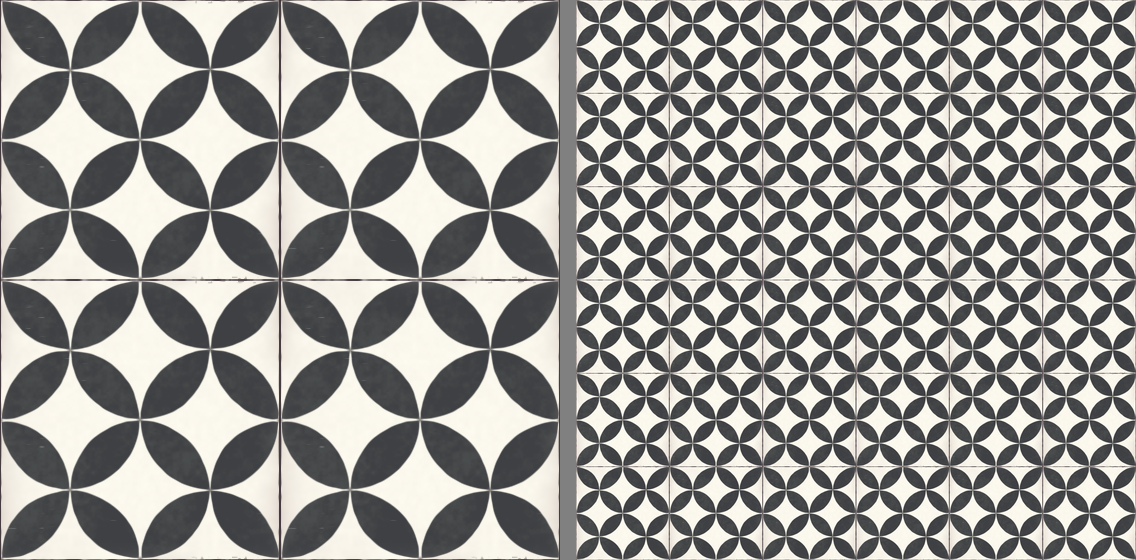
Left: one tile. Right: repeated 3 by 3.
Reproduce this pattern procedurally as a Shadertoy shader.

```glsl
// Worn cement tiles, two by two, with dark petals forming interlocking circles on cream.

float hash(vec2 p) {
    vec3 q = fract(p.xyx * vec3(0.1031, 0.1030, 0.0973));
    q += dot(q, q.yzx + 33.33);
    return fract((q.x + q.y) * q.z);
}

// Value noise with n lattice cells per tile; it wraps at the tile border.
float noise(vec2 uv, vec2 n) {
    vec2 i = floor(uv * n), f = fract(uv * n);
    f = f * f * (3.0 - 2.0 * f);
    float a = hash(mod(i, n));
    float b = hash(mod(i + vec2(1, 0), n));
    float c = hash(mod(i + vec2(0, 1), n));
    float d = hash(mod(i + vec2(1, 1), n));
    return mix(mix(a, b, f.x), mix(c, d, f.x), f.y);
}

float fbm(vec2 uv, float n) {
    float sum = 0.0, amp = 0.5;
    for (int k = 0; k < 4; k++) {
        sum += amp * noise(uv, vec2(n));
        n *= 2.0;
        amp *= 0.5;
    }
    return sum / 0.9375;
}

// 1 inside the half width, 0 outside, with a soft border.
float band(float dist, float halfWidth, float soft) {
    return 1.0 - smoothstep(halfWidth - soft, halfWidth + soft, dist);
}

void mainImage(out vec4 fragColor, in vec2 fragCoord) {
    vec2 uv = fract(2.0 * fragCoord / iResolution.xy);
    float pixel = 2.0 / iResolution.y;
    vec2 edge = 0.5 - abs(uv - 0.5);
    float border = min(edge.x, edge.y);

    float cloud = fbm(uv, 5.0);
    float grain = fbm(uv, 48.0);
    float rough = noise(uv, vec2(40.0));

    // Four by four cells per tile, the petal diagonal alternating
    vec2 wobble = vec2(noise(uv, vec2(9.0)), noise(uv.yx, vec2(11.0))) - 0.5;
    vec2 grid = uv * 4.0 + 0.02 * wobble;
    vec2 cell = floor(grid), f = fract(grid);
    if (mod(cell.x + cell.y, 2.0) > 0.5) f.x = 1.0 - f.x;
    float lens = max(length(f - vec2(1, 0)), length(f - vec2(0, 1)));
    float radius = 0.99 - 0.02 * exp(-border * 70.0) + 0.008 * (rough - 0.5);
    float petal = band(lens, radius, max(4.0 * pixel, 0.012));

    // Cream ground, stained pinkish grey towards the tile border
    vec3 cream = vec3(0.985, 0.972, 0.932) + 0.025 * (grain - 0.5);
    float stain = exp(-border * 22.0) * smoothstep(0.25, 0.75, cloud);
    stain += 0.5 * exp(-length(edge) * 12.0);
    cream = mix(cream, vec3(0.86, 0.82, 0.79), min(stain * 0.75, 0.8));

    // Charcoal petals, mottled and paler near the border
    vec3 charcoal = mix(vec3(0.245, 0.25, 0.262), vec3(0.29, 0.30, 0.303),
                        smoothstep(0.35, 0.75, 0.6 * cloud + 0.4 * grain));
    charcoal = mix(charcoal, vec3(0.43, 0.42, 0.42), 0.6 * exp(-border * 60.0));
    float scratch = smoothstep(0.86, 0.98, noise(uv, vec2(20, 150)));
    scratch *= smoothstep(0.6, 0.8, noise(uv, vec2(7.0)));
    charcoal += 0.12 * scratch;

    vec3 color = mix(cream, charcoal, petal);

    // Smudged pigment where petal tips meet
    float tip = min(length(f), length(f - 1.0));
    float smudge = 1.0 - smoothstep(0.01, 0.065, tip);
    color = mix(color, vec3(0.40, 0.39, 0.38), 0.65 * smudge);

    // Crumbs along parts of the horizontal joint
    float crumbs = smoothstep(0.6, 0.8, noise(uv, vec2(90.0)));
    crumbs *= smoothstep(0.45, 0.7, noise(uv, vec2(7, 3)));
    crumbs *= 1.0 - smoothstep(0.004, 0.016, edge.y);
    color = mix(color, vec3(0.48, 0.45, 0.43), 0.6 * crumbs);

    // Ragged joints, the vertical ones wider
    float soft = max(0.5 * pixel, 0.0015);
    float upright = band(edge.x, 0.0036 + 0.0016 * rough, soft);
    float level = band(edge.y, 0.0020 + 0.0014 * rough, soft);
    level *= 0.7 + 0.3 * smoothstep(0.2, 0.5, noise(uv, vec2(25.0)));
    color = mix(color, vec3(0.23, 0.19, 0.21), max(upright, level) * 0.93);

    fragColor = vec4(color, 1.0);
}
```
